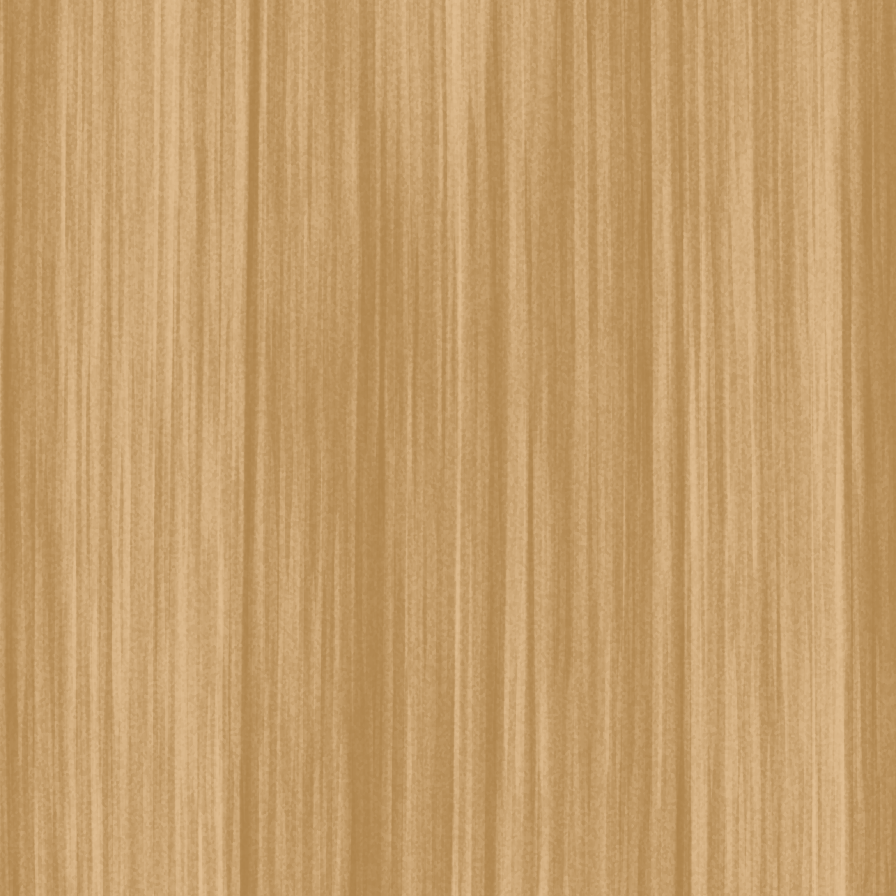
A Shadertoy shader for this texture:

```glsl
#define DARK_WOOD vec3(0.72, 0.56, 0.35)
#define LIGHT_WOOD vec3(0.85, 0.71, 0.53)
#define BASE_TONE 0.50
#define TONE_LIMIT 0.85
#define BAND_AMOUNT 0.95
#define STREAK_AMOUNT 0.75
#define LINE_AMOUNT 0.78
#define FIBRE_AMOUNT 0.60
#define SPECKLE_AMOUNT 0.45
#define SWAY 0.003

// Random cell centre (xy) and cell tone (z)
vec3 hashCell(vec2 cell, float seed) {
    vec3 q = fract(vec3(cell, seed) * vec3(0.1031, 0.1030, 0.0973));
    q += dot(q, q.yxz + 33.33);
    return fract((q.xxy + q.yxx) * q.zyx);
}

// Cellular noise: blended tones of nearby cells, centred on zero
float cellTone(vec2 p, float sharpness, float seed) {
    vec2 cell = floor(p);
    vec2 local = p - cell;
    float toneSum = 0.0;
    float weightSum = 0.0;
    for (int y = -1; y <= 1; y++) {
        for (int x = -1; x <= 1; x++) {
            vec2 offset = vec2(x, y);
            vec3 rnd = hashCell(cell + offset + 40.0, seed);
            vec2 toCentre = offset + rnd.xy - local;
            float weight = exp(-sharpness * dot(toCentre, toCentre));
            toneSum += weight * (rnd.z - 0.5);
            weightSum += weight;
        }
    }
    return toneSum / weightSum;
}

void mainImage(out vec4 fragColor, in vec2 fragCoord) {
    vec2 uv = fragCoord / iResolution.y;

    // Slight sideways drift of the grain
    vec2 grain = uv;
    grain.x += SWAY * sin(3.1 * uv.y + 5.0 * uv.x);

    // Long stretched cells, from broad bands down to fibres
    float tone = 0.0;
    tone += BAND_AMOUNT * cellTone(grain * vec2(12.0, 0.6) + 0.3, 14.0, 3.0);
    tone += STREAK_AMOUNT * cellTone(grain * vec2(40.0, 0.4) + 0.2, 24.0, 11.0);
    tone += LINE_AMOUNT * cellTone(grain * vec2(112.0, 0.6) + 0.6, 16.0, 23.0);
    tone += FIBRE_AMOUNT * cellTone(grain * vec2(235.0, 8.0), 10.0, 37.0);

    // Fine surface speckle
    tone += SPECKLE_AMOUNT * cellTone(uv * vec2(390.0, 330.0), 7.0, 51.0);

    // Soft limit keeps detail in the darkest and lightest streaks
    tone = BASE_TONE + TONE_LIMIT * tanh(tone / TONE_LIMIT);
    fragColor = vec4(mix(DARK_WOOD, LIGHT_WOOD, tone), 1.0);
}
```
